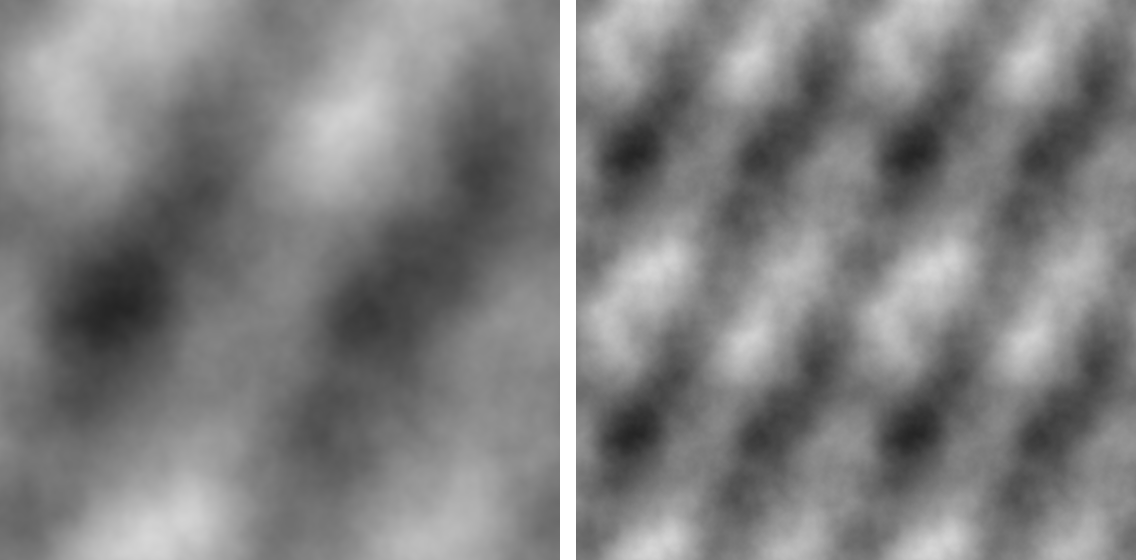
Left, the tile; right, the same tile 2 across and 2 down.
Reproduce this texture procedurally as a three.js fragment shader.

```glsl
// Soft grey clouds in broad diagonal bands, light and dark.
// Three whole-number cosine waves lay out the bands; wrapping gradient noise
// bends them and adds finer and finer mottling, so the square tiles.

varying vec2 vUv;

const float TAU = 6.2831853;
const int OCTAVES = 5;
const float MID_GREY = 0.497;
const float BAND_DEPTH = 0.145;   // diagonal stripes
const float RISE_DEPTH = 0.125;   // bright at top and bottom, dark between
const float CROSS_DEPTH = 0.04;   // uneven strength along the stripes
const float MOTTLE_DEPTH = 0.15;
const float WARP_DEPTH = 0.035;

// Sine-free hash: cell and seed to an angle in turns
float hash(vec2 cell, float seed) {
  vec3 p = fract(vec3(cell.xyx + seed * 7.31) * vec3(0.1031, 0.1030, 0.0973));
  p += dot(p, p.yzx + 33.33);
  return fract((p.x + p.y) * p.z);
}

// Slope contribution of one lattice corner, wrapped at the period
float corner(vec2 cell, vec2 offset, float period, float seed) {
  float angle = TAU * hash(mod(cell, period), seed);
  return dot(vec2(cos(angle), sin(angle)), offset);
}

// Gradient noise with a whole number of cells across the tile
float tileNoise(vec2 uv, float period, float seed) {
  vec2 p = uv * period;
  vec2 cell = floor(p);
  vec2 f = p - cell;
  vec2 blend = f * f * f * (f * (f * 6.0 - 15.0) + 10.0);
  vec2 right = vec2(1.0, 0.0);
  vec2 up = vec2(0.0, 1.0);
  float low = mix(corner(cell, f, period, seed),
                  corner(cell + right, f - right, period, seed), blend.x);
  float high = mix(corner(cell + up, f - up, period, seed),
                   corner(cell + 1.0, f - 1.0, period, seed), blend.x);
  return mix(low, high, blend.y);
}

// Octaves that double in frequency and halve in strength
float cloudNoise(vec2 uv, float period, float seed) {
  float sum = 0.0;
  float strength = 1.0;
  for (int i = 0; i < OCTAVES; i++) {
    sum += strength * tileNoise(uv, period, seed + float(i));
    period *= 2.0;
    strength *= 0.5;
  }
  return sum;
}

// Cosine wave with whole-number repeats along x and y
float wave(vec2 uv, vec2 repeats, float shift) {
  return cos(TAU * (dot(uv, repeats) - shift));
}

// Broad layout of light and shade
float bands(vec2 uv) {
  return BAND_DEPTH * wave(uv, vec2(2.0, -1.0), 0.5)
       + RISE_DEPTH * wave(uv, vec2(0.0, 1.0), 0.95)
       + CROSS_DEPTH * wave(uv, vec2(1.0, 1.0), 0.25);
}

void main() {
  // Bend the bands
  vec2 warp = vec2(cloudNoise(vUv, 4.0, 11.0), cloudNoise(vUv, 4.0, 23.0));
  float shade = MID_GREY + bands(vUv + WARP_DEPTH * warp);

  // Mottle from soft blotches down to faint grain
  shade += MOTTLE_DEPTH * cloudNoise(vUv, 4.0, 37.0);

  gl_FragColor = vec4(vec3(clamp(shade, 0.0, 1.0)), 1.0);
}
```
